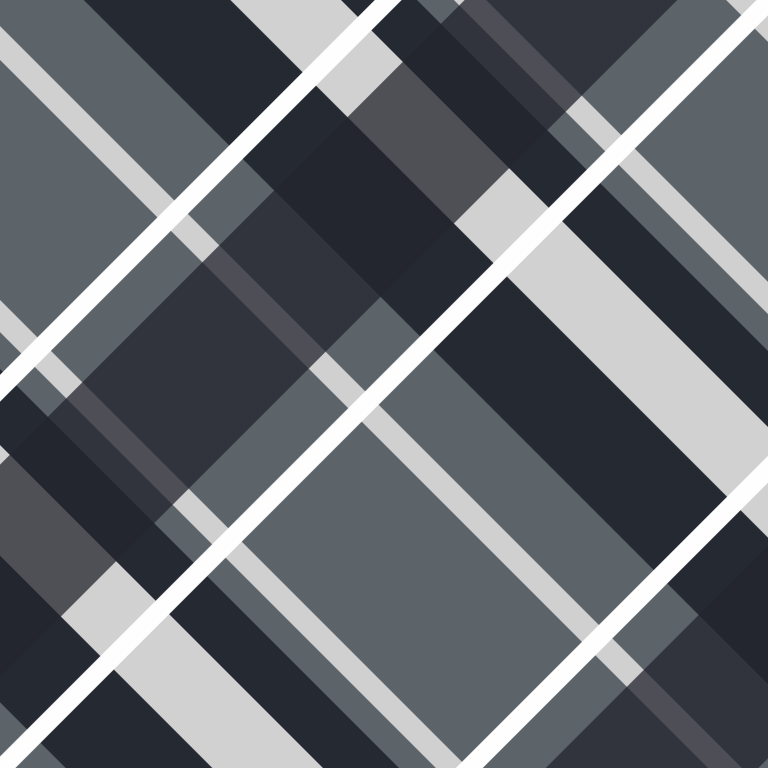
Reproduce this pattern procedurally as a Shadertoy shader.

```glsl
// Diagonal plaid: opaque falling stripes, a translucent rising band and thin white lines.

// Coverage of a stripe from lo to hi, repeated every period, with smoothed edges.
float stripe(float x, float lo, float hi, float period) {
    float offset = x - 0.5 * (lo + hi);
    float dist = abs(offset - period * round(offset / period)) - 0.5 * (hi - lo);
    float edge = 1.0 / iResolution.y;
    return 1.0 - smoothstep(-edge, edge, dist);
}

void mainImage(out vec4 fragColor, in vec2 fragCoord) {
    vec2 uv = fragCoord / iResolution.y;
    float across = uv.x + uv.y - 1.0;  // constant along falling stripes
    float along = uv.x - uv.y + 1.0;   // constant along rising stripes
    float fallPeriod = 1.0235;
    float risePeriod = 1.1055;

    vec3 slate = vec3(0.362, 0.392, 0.417);
    vec3 navy = vec3(0.147, 0.162, 0.195);
    vec3 silver = vec3(0.823, 0.820, 0.822);

    // Falling stripes: a wide dark one with a silver core, then two narrow silver ones
    vec3 color = mix(slate, navy, stripe(across, 0.109, 0.543, fallPeriod));
    color = mix(color, silver, stripe(across, 0.300, 0.444, fallPeriod));
    color = mix(color, silver * 0.995, stripe(across, 0.591, 0.633, fallPeriod));
    color = mix(color, silver * 0.995, stripe(across, -0.078, -0.034, fallPeriod));

    // Rising translucent band
    color = mix(color, vec3(0.133, 0.143, 0.178), 0.75 * stripe(along, 0.605, 0.882, risePeriod));

    // Rising white lines
    float lines = max(stripe(along, 0.488, 0.523, risePeriod),
                      stripe(along, 0.985, 1.020, risePeriod));
    color = mix(color, vec3(0.995), lines);

    fragColor = vec4(color, 1.0);
}
```
